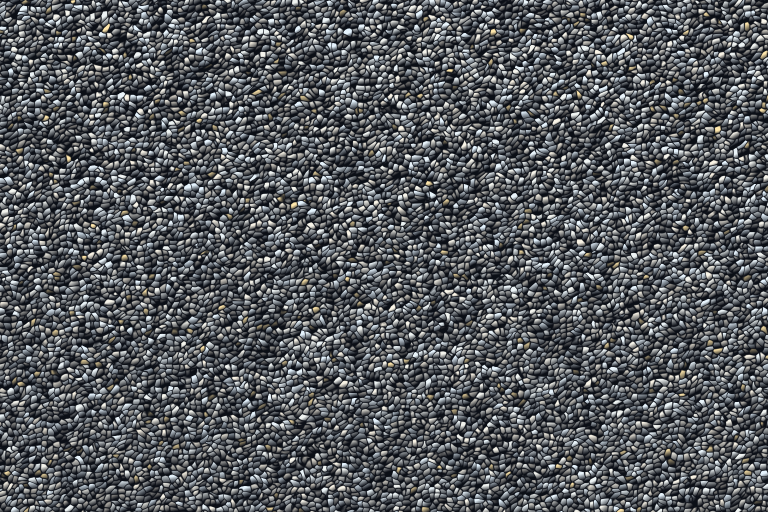
This texture is drawn by a Shadertoy shader. Its source:

```glsl
const float GRAINS = 86.0;          // grains per canvas height
const float LEAN = 0.5;             // mean direction of the long axis
const float LEAN_SPREAD = 2.4;
const vec2 STRETCH = vec2(0.76, 1.28);
const vec2 LIGHT_DIR = vec2(-0.35, 0.94);
const float BASE_TONE = 0.47;
const float TONE_SPREAD = 0.62;
const float RELIEF = 0.95;
const float GAP_WIDTH = 0.30;
const float SPARKLE = 0.45;
const float CLUMPING = 0.07;
const vec3 SHADOW = vec3(0.045, 0.058, 0.088);
const vec3 HIGHLIGHT = vec3(0.85, 0.86, 0.85);
const vec3 OCHRE = vec3(1.06, 0.95, 0.72);
const vec3 SLATE = vec3(0.95, 1.00, 1.06);
const vec3 SAND = vec3(1.04, 1.00, 0.95);
const int SAMPLES = 2;              // per axis, for smooth edges

vec3 hash3(vec2 cell) {
    vec3 p = fract(cell.xyx * vec3(0.1031, 0.1030, 0.0973));
    p += dot(p, p.yxz + 33.33);
    return fract((p.xxy + p.yzz) * p.zyx);
}

// Broad, slanted unevenness from layered sines
float clumps(vec2 p) {
    float sum = 0.0;
    float amplitude = 0.5;
    for (int i = 0; i < 4; i++) {
        p += 0.6 * sin(p.yx * 1.3 + float(i) * 1.9);
        sum += amplitude * sin(p.x) * sin(p.y + 0.7);
        p = mat2(1.36, 1.12, -1.12, 1.36) * p;
        amplitude *= 0.8;
    }
    return sum;
}

// Distance to a grain centre, measured along its own long and short axes
float grainDistance(vec2 offset, float seed) {
    float angle = LEAN + (seed - 0.5) * LEAN_SPREAD;
    float c = cos(angle);
    float s = sin(angle);
    return length(mat2(c, -s, s, c) * offset * STRETCH);
}

vec3 gravel(vec2 uv) {
    vec2 p = uv * GRAINS;
    p += 0.25 * sin(p.yx * 0.83 + 1.7 * sin(p * 0.31));
    vec2 cell = floor(p);

    // Cellular search for the two nearest grains
    float nearest = 9.0;
    float second = 9.0;
    vec2 offset = vec2(0.0);
    vec2 id = cell;
    for (int y = -1; y <= 1; y++) {
        for (int x = -1; x <= 1; x++) {
            vec2 neighbour = cell + vec2(x, y);
            vec3 seed = hash3(neighbour);
            vec2 toCentre = p - neighbour - 0.08 - 0.84 * seed.xy;
            float d = grainDistance(toCentre, seed.z);
            if (d < nearest) {
                second = nearest;
                nearest = d;
                offset = toCentre;
                id = neighbour;
            } else {
                second = min(second, d);
            }
        }
    }

    // Grain tone, facing light and dark gaps
    vec3 look = hash3(id + 217.0);
    float tone = BASE_TONE + TONE_SPREAD * (look.x - 0.5);
    tone += RELIEF * dot(offset, LIGHT_DIR) * (0.7 + 0.6 * look.y);
    tone += SPARKLE * pow(look.y, 7.0);
    tone += CLUMPING * clumps(uv * 22.0);
    float contrast = mix(0.93, 1.14, smoothstep(0.1, 1.0, uv.y));
    tone = (tone - BASE_TONE) * contrast + BASE_TONE;
    tone *= smoothstep(0.0, GAP_WIDTH * (0.6 + 0.8 * look.z), second - nearest);
    tone = clamp(tone, 0.0, 1.12);

    // Cool and warm stone, with a few ochre chips
    vec3 tint = mix(SLATE, SAND, look.z);
    tint = mix(tint, OCHRE, step(0.975, look.z));
    return mix(SHADOW, HIGHLIGHT * tint, tone);
}

void mainImage(out vec4 fragColor, in vec2 fragCoord) {
    vec3 color = vec3(0.0);
    for (int y = 0; y < SAMPLES; y++) {
        for (int x = 0; x < SAMPLES; x++) {
            vec2 shift = (vec2(x, y) + 0.5) / float(SAMPLES) - 0.5;
            color += gravel((fragCoord + shift) / iResolution.y);
        }
    }
    color /= float(SAMPLES * SAMPLES);
    fragColor = vec4(clamp(color, 0.0, 1.0), 1.0);
}
```
